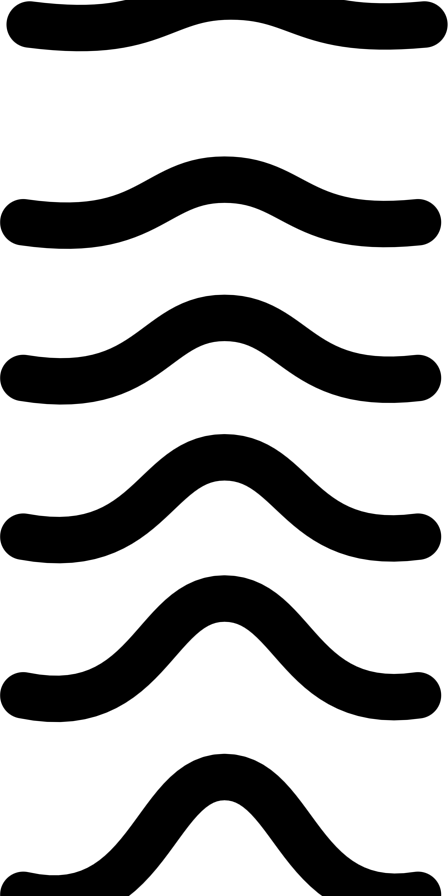
A Shadertoy shader for this pattern:

```glsl
const vec3 PAPER = vec3(1.0);
const vec3 INK = vec3(0.0);
const int ROWS = 6;
const int STEPS = 28;
const float STROKE_RADIUS = 0.0518;

// Height of the stroke ends, and rise of the crest above them, top row first
const float BASE[ROWS] = float[](1.9453, 1.5039, 1.1563, 0.8021, 0.4479, 0.0026);
const float RISE[ROWS] = float[](0.0625, 0.0951, 0.1341, 0.1771, 0.2161, 0.2630);

float segmentDistance(vec2 p, vec2 a, vec2 b) {
    vec2 pa = p - a, ba = b - a;
    return length(pa - ba * clamp(dot(pa, ba) / dot(ba, ba), 0.0, 1.0));
}

vec2 cubicBezier(vec2 a, vec2 b, vec2 c, vec2 d, float t) {
    float u = 1.0 - t;
    return u * u * u * a + 3.0 * u * u * t * b + 3.0 * u * t * t * c + t * t * t * d;
}

float bezierDistance(vec2 p, vec2 a, vec2 b, vec2 c, vec2 d) {
    float nearest = 1e3;
    vec2 previous = a;
    for (int i = 1; i <= STEPS; i++) {
        vec2 next = cubicBezier(a, b, c, d, float(i) / float(STEPS));
        nearest = min(nearest, segmentDistance(p, previous, next));
        previous = next;
    }
    return nearest;
}

// One flank: dips away from its end, then climbs to a level crest
float flankDistance(vec2 p, vec2 end, vec2 crest, float reach, float dip) {
    float side = sign(crest.x - end.x);
    vec2 endHandle = end + vec2(side * reach, -dip);
    vec2 crestHandle = crest - vec2(side * 0.159, 0.0);
    return bezierDistance(p, end, endHandle, crestHandle, crest);
}

float waveDistance(vec2 p, float base, float rise) {
    vec2 crest = vec2(0.501, base + rise);
    float dip = 0.0273 + 0.14 * rise;
    float left = flankDistance(p, vec2(0.052, base), crest, 0.281, dip);
    float right = flankDistance(p, vec2(0.933, base), crest, 0.268, 0.68 * dip);
    return min(left, right) - STROKE_RADIUS;
}

void mainImage(out vec4 fragColor, in vec2 fragCoord) {
    // Canvas is one unit wide and two units high
    vec2 p = 2.0 * fragCoord / iResolution.y;
    float softness = 1.5 / iResolution.y;

    // Stack of waves, skipping rows that cannot reach this point
    float nearest = 1.0;
    for (int i = 0; i < ROWS; i++) {
        float base = BASE[i], rise = RISE[i];
        if (p.y < base - 0.08 || p.y > base + rise + 0.07) continue;
        float shift = i == 0 ? 0.0143 : 0.0;
        nearest = min(nearest, waveDistance(p - vec2(shift, 0.0), base, rise));
    }

    float paperCover = smoothstep(-softness, softness, nearest);
    fragColor = vec4(mix(INK, PAPER, paperCover), 1.0);
}
```
